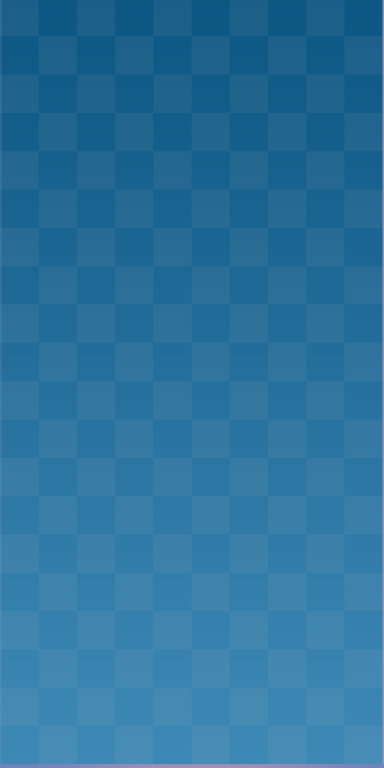
Reproduce this background procedurally as a WebGL 1 fragment shader.

```glsl
precision highp float;

uniform vec2 u_resolution;

// Sizes are fractions of the canvas width and height
const vec2 CELL_SIZE = vec2(0.0995, 0.0499);
const vec2 GRID_ORIGIN = vec2(0.0014, 0.0047);
const float STRIP_HEIGHT = 0.0050;
const float EDGE_WIDTH = 0.0039;

const vec3 TOP_BLUE = vec3(0.049, 0.340, 0.514);
const vec3 BOTTOM_BLUE = vec3(0.240, 0.536, 0.710);
const float GRADIENT_EASE = 0.24;
const vec3 TILE_TINT = vec3(0.83, 0.77, 0.75);
const float TILE_OPACITY = 0.074;

const vec3 STRIP_COOL = vec3(0.44, 0.52, 0.72);
const vec3 STRIP_MAUVE = vec3(0.64, 0.56, 0.71);
const vec3 EDGE_COLOR = vec3(0.57, 0.60, 0.71);
const float LEFT_EDGE_OPACITY = 0.22;
const float RIGHT_EDGE_OPACITY = 0.92;

// Alternates between +1 and -1 per cell, with edges one pixel wide
vec2 softSquareWave(vec2 cell, vec2 cellPixels) {
  vec2 edgeDistance = 0.5 - abs(mod(cell + 0.5, 2.0) - 1.0);
  return clamp(edgeDistance * cellPixels * 2.0, -1.0, 1.0);
}

// Antialiased coverage of a band from zero to width
float bandCoverage(float position, float width, float pixels) {
  return clamp((width - position) * pixels + 0.5, 0.0, 1.0);
}

void main() {
  vec2 uv = gl_FragCoord.xy / u_resolution;

  // Vertical blue gradient, slightly eased at both ends
  float height = mix(uv.y, smoothstep(0.0, 1.0, uv.y), GRADIENT_EASE);
  vec3 color = mix(BOTTOM_BLUE, TOP_BLUE, height);

  // Translucent checkerboard, counted up from the bottom
  vec2 cell = (uv - GRID_ORIGIN) / CELL_SIZE;
  cell.x = clamp(cell.x, 0.1, 9.9);
  vec2 wave = softSquareWave(cell, CELL_SIZE * u_resolution);
  float lightTile = 0.5 - 0.5 * wave.x * wave.y;
  color = mix(color, TILE_TINT, TILE_OPACITY * lightTile);

  // Fine side edges
  float leftEdge = bandCoverage(uv.x, EDGE_WIDTH, u_resolution.x);
  float rightEdge = bandCoverage(1.0 - uv.x, EDGE_WIDTH, u_resolution.x);
  color = mix(color, EDGE_COLOR, leftEdge * LEFT_EDGE_OPACITY);
  color = mix(color, EDGE_COLOR, rightEdge * RIGHT_EDGE_OPACITY);

  // Lilac strip, warmest at the centre
  float warmth = 1.0 - smoothstep(0.05, 0.5, abs(uv.x - 0.53));
  vec3 stripColor = mix(STRIP_COOL, STRIP_MAUVE, warmth);
  float strip = bandCoverage(uv.y, STRIP_HEIGHT, u_resolution.y);
  color = mix(color, stripColor, strip);

  gl_FragColor = vec4(color, 1.0);
}
```
